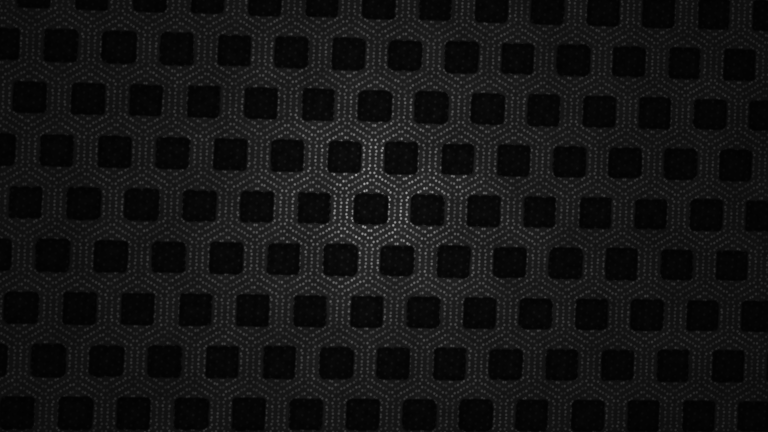
Give the GLSL for this texture, as a Shadertoy shader.

```glsl
// Dark perforated mesh: staggered square holes over two rotated dot weaves, lit near the middle.

#define HOLE_PITCH vec2(0.1312, 0.1190)  // hole spacing, in canvas heights
#define HOLE_HALF vec2(0.0385, 0.0370)   // half size of a hole
#define HOLE_CORNER 0.011
#define ORIGIN vec2(-0.031, 0.0157)      // centre of the reference hole
#define DOT_PITCH 0.0160
#define DOT_RADIUS 0.0026
#define LIGHT_POS vec2(-0.02, 0.04)
#define LIGHT_AMBIENT 0.045
#define LIGHT_GLOW 0.130
#define HOLE_SHADE 0.22
#define WEAR 0.22

float hash(vec2 p) {
    vec3 q = fract(vec3(p.xyx) * 0.1031);
    q += dot(q, q.yzx + 33.33);
    return fract((q.x + q.y) * q.z);
}

vec2 gradientAt(vec2 cell) {
    float angle = 6.2832 * hash(cell + 71.0);
    return vec2(cos(angle), sin(angle));
}

// Gradient noise, roughly -0.7 to 0.7
float noise(vec2 p) {
    vec2 i = floor(p), f = p - i;
    vec2 w = f * f * f * (f * (f * 6.0 - 15.0) + 10.0);
    vec2 e = vec2(0.0, 1.0);
    float low = mix(dot(gradientAt(i), f), dot(gradientAt(i + e.yx), f - e.yx), w.x);
    float high = mix(dot(gradientAt(i + e.xy), f - e.xy), dot(gradientAt(i + e.yy), f - e.yy), w.x);
    return mix(low, high, w.y);
}

float roundedBox(vec2 p, vec2 halfSize, float corner) {
    vec2 d = abs(p) - halfSize + corner;
    return length(max(d, 0.0)) + min(max(d.x, d.y), 0.0) - corner;
}

// Hexagonal lattice of soft dots with uneven brightness
float dotWeave(vec2 p, float angle, float pixel) {
    float c = cos(angle), s = sin(angle);
    vec2 g = mat2(c, -s, s, c) * p / DOT_PITCH;
    vec2 period = vec2(1.0, 1.732);
    vec2 a = g - period * floor(g / period + 0.5);
    vec2 b = g - period * (floor(g / period) + 0.5);
    vec2 nearest = dot(a, a) < dot(b, b) ? a : b;
    vec2 id = floor((g - nearest) * 2.0 / period + 0.5);
    float soft = 0.0010 + 0.5 * pixel;
    float d = length(nearest) * DOT_PITCH;
    float spot = 1.0 - smoothstep(DOT_RADIUS - soft, DOT_RADIUS + soft, d);
    return spot * mix(0.6, 1.4, hash(id + 200.0));
}

void mainImage(out vec4 fragColor, in vec2 fragCoord) {
    float pixel = 1.0 / iResolution.y;
    vec2 p = (fragCoord - 0.5 * iResolution.xy) * pixel;

    // Sheet coordinates: slight tilt, shear and perspective
    vec2 sheet = p - ORIGIN;
    sheet.x += 0.0187 * p.x * p.x - 0.039 * p.y;
    sheet.y += (0.018 + 0.0285 * p.y) * p.x;

    // Staggered hole cells
    float row = floor(sheet.y / HOLE_PITCH.y + 0.5);
    float stagger = 0.5 * mod(row, 2.0);
    float column = floor(sheet.x / HOLE_PITCH.x - stagger + 0.5);
    vec2 cell = vec2(column, row);
    vec2 local = sheet - (cell + vec2(stagger, 0.0)) * HOLE_PITCH;

    // Each hole differs a little in size, corner and outline
    float vary = hash(cell + 40.0) - 0.5;
    vec2 halfSize = HOLE_HALF + 0.003 * vec2(vary, hash(cell + 90.0) - 0.5);
    float edge = roundedBox(local, halfSize, HOLE_CORNER + 0.008 * vary);
    edge += 0.0025 * noise(sheet * 75.0);
    float soft = 0.0022 + 0.5 * pixel;
    float fabric = smoothstep(-soft, soft, edge);

    // Two weaves whose moire rings follow the holes
    vec2 hexSheet = sheet * vec2(1.0, 0.866 * HOLE_PITCH.x / HOLE_PITCH.y);
    float twist = 0.5 * DOT_PITCH / HOLE_PITCH.x;
    float front = dotWeave(hexSheet, 1.5708 + twist, pixel);
    float back = dotWeave(hexSheet, 1.5708 - twist, pixel);

    // Falloff of the light and uneven wear
    vec2 toLight = p - LIGHT_POS;
    float r2 = dot(toLight, toLight);
    float light = LIGHT_AMBIENT + LIGHT_GLOW / (1.0 + 6.0 * r2);
    float wear = 1.0 + WEAR * (noise(p * 9.0) + 0.7 * noise(p * 47.0));
    float sparkle = 1.1 + 0.9 * exp(-30.0 * r2);

    // Shade the fabric and the dim layer seen through the holes
    float fabricTone = 0.82 + sparkle * max(front, back);
    float depth = smoothstep(0.0, 0.022, -edge);
    float holeTone = HOLE_SHADE * mix(0.75, 1.1, depth) + 0.22 * back;
    holeTone *= 1.0 + 0.6 * noise(sheet * 60.0 + 5.0);

    float tone = light * wear * mix(holeTone, fabricTone, fabric);
    fragColor = vec4(vec3(tone), 1.0);
}
```
